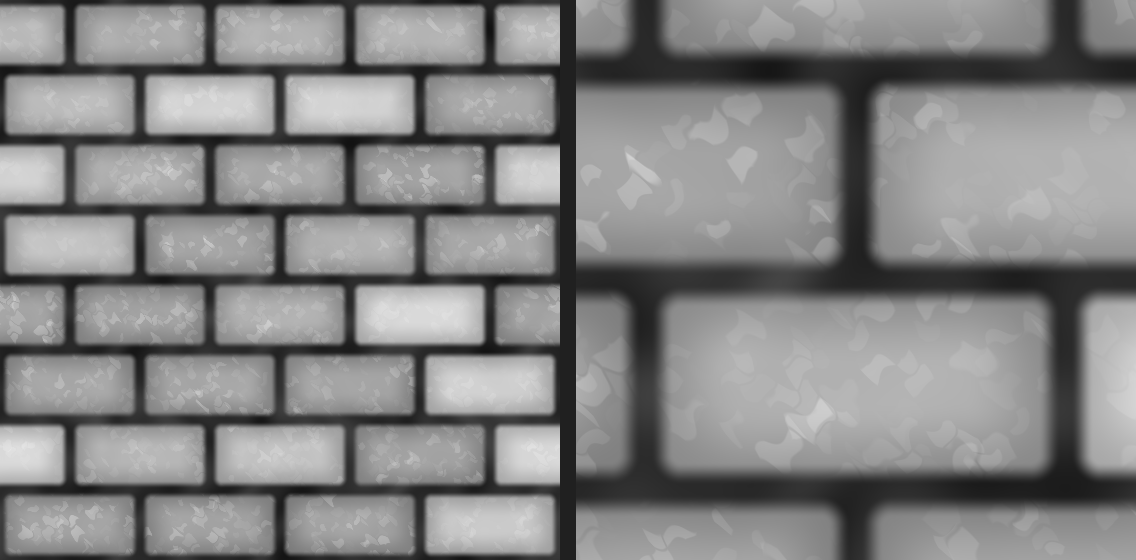
Left, the full canvas; right, a detail of the centre.
A WebGL 2 fragment shader for this texture map:

```glsl
#version 300 es
precision highp float;
// Soft grey brick wall in running bond: 4 bricks across, 8 courses up.
// Box distances shape the joints and domed faces, wrapped cellular noise
// adds pale chips, and layered sines cloud the dark mortar.
uniform vec2 u_resolution;
out vec4 fragColor;

const float TAU = 6.2831853;

vec2 hash2(vec2 p) {
  vec3 q = fract(vec3(p.xyx) * vec3(0.1031, 0.1030, 0.0973));
  q += dot(q, q.yzx + 33.33);
  return fract((q.xx + q.yz) * q.zy);
}

// Wrapping cloud, roughly -1 to 1; whole frequencies keep it seamless
float cloud(vec2 uv) {
  vec2 p = uv * TAU;
  p += 0.35 * sin(p.yx * vec2(3.0, 4.0) + vec2(1.3, 4.1));
  float sum = sin(3.0 * p.x + 2.0 * p.y + 0.7) + sin(5.0 * p.y - 4.0 * p.x + 2.1);
  sum += 0.7 * sin(9.0 * p.x + 4.0 * p.y + 5.2) + 0.7 * sin(8.0 * p.y - 7.0 * p.x);
  return sum / 2.6;
}

// Sparse angular chips: a few cells of a wrapped Voronoi grid
float chips(vec2 uv, float count, float rarity) {
  vec2 p = uv * count;
  vec2 cell = floor(p);
  float nearest = 8.0, second = 8.0, strength = 0.0;
  for (int y = -1; y <= 1; y++) {
    for (int x = -1; x <= 1; x++) {
      vec2 c = cell + vec2(x, y);
      vec2 id = mod(c, count);
      float d = length(c + 0.1 + 0.8 * hash2(id + 7.0) - p);
      if (d < nearest) {
        second = nearest;
        nearest = d;
        strength = smoothstep(rarity, 1.0, hash2(id + 91.0).x);
      } else {
        second = min(second, d);
      }
    }
  }
  return strength * smoothstep(0.02, 0.22, second - nearest);
}

void main() {
  vec2 uv = gl_FragCoord.xy / u_resolution;

  // Brick layout: odd courses shift by half a brick
  vec2 grid = uv * vec2(4.0, 8.0);
  float course = floor(grid.y);
  grid.x += 0.5 * mod(course, 2.0);
  vec2 brickId = vec2(mod(floor(grid.x), 4.0), course);
  vec2 local = (fract(grid) - 0.5) * vec2(0.25, 0.125);
  vec2 inset = vec2(0.125, 0.0625) - abs(local);

  // Distance inward from the joint centre, with rounded corners
  vec2 corner = 0.021 - inset;
  float depth = 0.021 - length(max(corner, 0.0)) - min(max(corner.x, corner.y), 0.0);
  float face = smoothstep(0.003, 0.0165, depth);

  // Brick tone: mostly mid grey, a few pale; faces dome towards the middle
  float haze = cloud(uv);
  float pick = hash2(brickId + 23.0).x;
  float tone = mix(0.625, 0.86, pick * pick);
  vec2 rise = smoothstep(vec2(0.0), vec2(0.06, 0.052), inset);
  float brick = tone * mix(0.79, 1.01, rise.x * rise.y) + 0.015 * haze;

  // Chips gather in patches and show most on the darker bricks
  vec2 warped = uv + 0.0035 * sin(TAU * (uv.yx * vec2(37.0, 41.0) + uv * 19.0));
  float patches = 0.65 + 0.35 * cloud(uv.yx + 0.31);
  float wear = chips(warped, 52.0, 0.68) + 0.7 * chips(warped + 0.37, 83.0, 0.76);
  brick += 0.14 * wear * patches * mix(1.0, 0.2, pick);

  // Mortar drifts between near black and charcoal
  float mortar = 0.17 + 0.075 * haze + 0.02 * cloud(uv + vec2(0.43, 0.17));

  fragColor = vec4(vec3(mix(mortar, brick, face)), 1.0);
}
```
